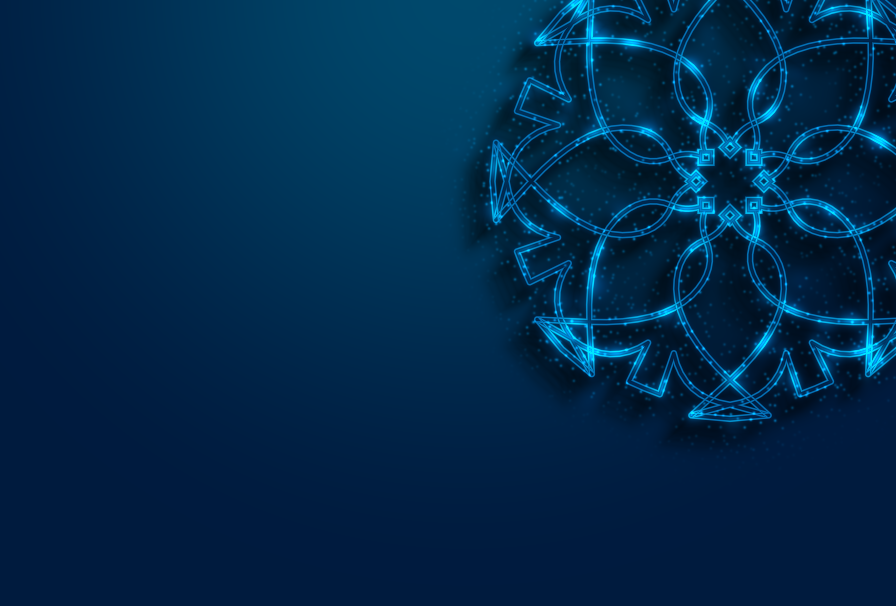
Give the GLSL for this background, as a Shadertoy shader.

```glsl
const float UNITS = 518.0;              // design units per canvas height
const float SECTOR = 0.785398;          // eight-fold symmetry
const vec2 ROSETTE_CENTER = vec2(1.2046, 0.7008);
const vec2 LIGHT_CENTER = vec2(0.77, 1.02);
const vec3 NIGHT = vec3(0.0, 0.105, 0.245);
const vec3 TEAL = vec3(0.0, 0.285, 0.425);
const vec3 LINE_BLUE = vec3(0.02, 0.50, 0.80);
const vec3 GLOW_BLUE = vec3(0.0, 0.32, 0.72);
const vec3 HOT_CYAN = vec3(0.0, 0.86, 0.96);

vec2 hash2(vec2 p) {
    vec3 h = fract(vec3(p.xyx) * vec3(0.1031, 0.1030, 0.0973));
    h += dot(h, h.yzx + 33.33);
    return fract((h.xx + h.yz) * h.zy);
}

vec2 polar(float r, float angle) {
    return r * vec2(cos(angle), sin(angle));
}

float segment(vec2 p, vec2 a, vec2 b) {
    vec2 ab = b - a;
    return length(p - a - ab * clamp(dot(p - a, ab) / dot(ab, ab), 0.0, 1.0));
}

// Distance to a quadratic curve, taken along short chords
float curve(vec2 p, vec2 a, vec2 b, vec2 c) {
    float d = 1e5;
    vec2 last = a;
    for (int i = 1; i <= 8; i++) {
        float t = float(i) / 8.0;
        vec2 next = mix(mix(a, b, t), mix(b, c, t), t);
        d = min(d, segment(p, last, next));
        last = next;
    }
    return d;
}

// Half motifs: x runs along the petal axis, y away from it
float petal(vec2 q) {
    float d = segment(q, vec2(200, 33), vec2(170, 0));
    d = min(d, curve(q, vec2(170, 0), vec2(128, 45), vec2(92, 46)));
    d = min(d, curve(q, vec2(92, 46), vec2(60, 46), vec2(50, 21)));
    return min(d, curve(q, vec2(50, 21), vec2(45, 9), vec2(34, 3)));
}

float crest(vec2 q) {
    float d = curve(q, vec2(147, 48), vec2(185, 40), vec2(191, 0));
    d = min(d, segment(q, vec2(191, 0), vec2(200, 33)));
    d = min(d, segment(q, vec2(147, 48), vec2(182, 60)));
    return min(d, segment(q, vec2(182, 60), vec2(177, 73)));
}

float cap(vec2 q) {
    return segment(q, vec2(203, 0), vec2(200, 33));
}

float diamond(vec2 q) {
    return abs(abs(q.x - 29.0) + abs(q.y) - 6.5) * 0.707;
}

// Distances to own petal, neighbour petal, crest and cap
vec4 rosette(vec2 p) {
    float angle = abs(mod(atan(p.y, p.x) + 0.5 * SECTOR, SECTOR) - 0.5 * SECTOR);
    vec2 q = polar(length(p), angle);
    vec2 neighbour = polar(length(p), SECTOR - angle);
    return vec4(min(petal(q), diamond(q)), petal(neighbour), crest(q), cap(q));
}

float nearest(vec4 d) {
    return min(min(d.x, d.y), min(d.z, d.w));
}

float strands(vec4 d, float gap, float width, float blur) {
    vec4 s = 1.0 - smoothstep(vec4(width - blur), vec4(width + blur), abs(d - gap));
    return max(max(s.x, s.y), max(s.z, s.w));
}

// Soft shadow trailing to the lower left
float castShadow(vec2 p) {
    float shade = 0.0;
    for (int i = 0; i < 6; i++) {
        float t = float(i);
        float d = nearest(rosette(p + 5.0 * t));
        shade += exp(-d / 5.0) * (1.0 - t / 6.5);
    }
    return 1.0 - exp(-0.75 * shade);
}

// Scattered soft sparks, overlapping across cells
float sparks(vec2 p, float cell, float radius, float density) {
    vec2 id = floor(p / cell);
    float light = 0.0;
    for (int y = -1; y <= 1; y++) {
        for (int x = -1; x <= 1; x++) {
            vec2 c = id + vec2(x, y);
            vec2 off = p - (c + hash2(c + 71.0)) * cell;
            vec2 rnd = hash2(c + 137.0);
            light += step(rnd.x, density) * (0.4 + 0.6 * rnd.y) * exp(-dot(off, off) / (radius * radius));
        }
    }
    return light;
}

void mainImage(out vec4 fragColor, in vec2 fragCoord) {
    vec2 uv = fragCoord / iResolution.y;
    float pixel = UNITS / iResolution.y;
    vec3 color = mix(TEAL, NIGHT, smoothstep(0.0, 1.0, length(uv - LIGHT_CENTER)));

    vec2 p = (uv - ROSETTE_CENTER) * UNITS;
    float r = length(p);
    if (r < 275.0) {
        vec4 d = rosette(p);
        float line = nearest(d);
        float fade = 1.0 - smoothstep(230.0, 275.0, r);

        // Shading below the ornament
        color *= 1.0 - 0.22 * (1.0 - smoothstep(150.0, 215.0, r));
        color *= 1.0 - 0.82 * castShadow(p) * fade;

        // Double outline with bright spots along it
        float hot = sparks(p, 29.0, 10.0, 0.55) + 0.55 * exp(-pow((r - 31.0) / 9.0, 2.0));
        float stroke = strands(d, 2.1, 0.65, 0.7 * pixel);
        color += GLOW_BLUE * fade * (0.28 * exp(-line / 4.0) + 0.5 * hot * exp(-line / 10.0));
        color = mix(color, mix(LINE_BLUE, HOT_CYAN, min(hot, 1.0)), 0.85 * stroke);
        color += HOT_CYAN * 0.6 * hot * exp(-line / 3.0);

        // Fine dust near the lines
        float dust = sparks(p + 400.0, 7.5, 1.25, 0.6) * exp(-line / 13.0);
        color += vec3(0.0, 0.55, 0.78) * dust * fade;
    }
    fragColor = vec4(min(color, vec3(0.12, 0.9, 1.0)), 1.0);
}
```
